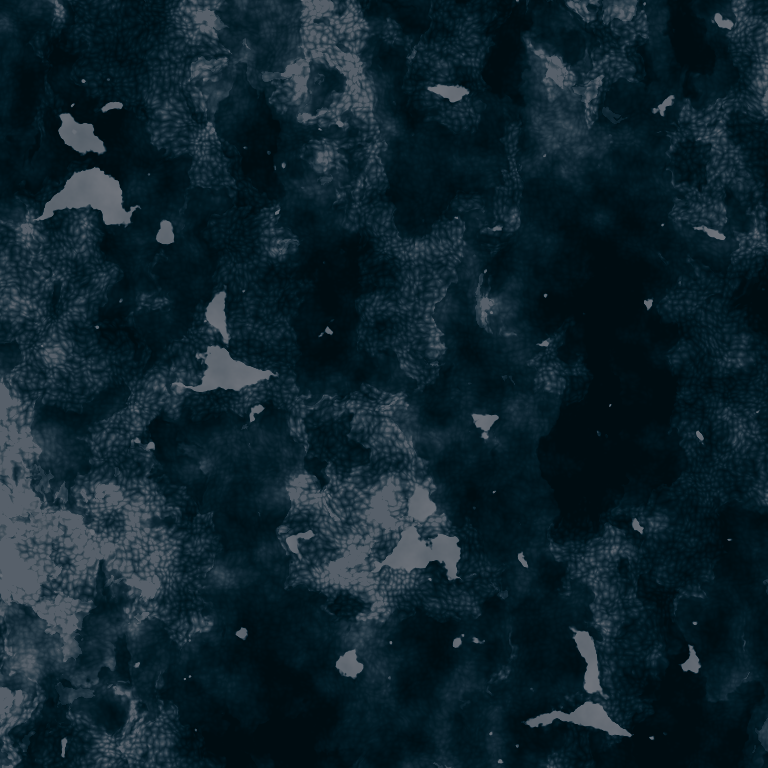
This texture is drawn by a WebGL 2 fragment shader. Its source:

```glsl
#version 300 es
precision highp float;

uniform vec2 u_resolution;
out vec4 fragColor;

#define STREAK_SCALE vec2(6.5, 3.4)
#define TORN_SCALE vec2(12.0, 7.5)
#define HOLLOW_SCALE vec2(9.0, 5.0)
#define DETAIL_SCALE 28.0
#define CRACKLE_SCALE 135.0
#define EDGE_WARP 0.036
#define BARE_PATCHES 4
#define SMALL_FLAKES 30
#define EDGE_SOFTNESS 0.0016

const vec3 PALETTE[6] = vec3[6](
    vec3(0.00, 0.07, 0.10), vec3(0.01, 0.11, 0.15), vec3(0.07, 0.16, 0.21),
    vec3(0.16, 0.24, 0.29), vec3(0.28, 0.33, 0.37), vec3(0.43, 0.45, 0.48));

float hash(vec2 p) {
    vec3 q = fract(p.xyx * 0.1031);
    q += dot(q, q.yzx + 33.33);
    return fract((q.x + q.y) * q.z);
}

vec2 hash2(vec2 p) {
    return vec2(hash(p), hash(p + 71.7));
}

float noise(vec2 p) {
    vec2 i = floor(p), f = fract(p);
    f = f * f * (3.0 - 2.0 * f);
    return mix(mix(hash(i), hash(i + vec2(1, 0)), f.x),
               mix(hash(i + vec2(0, 1)), hash(i + vec2(1, 1)), f.x), f.y) - 0.5;
}

// Signed fractal noise, standard deviation near 0.25
float fbm(vec2 p) {
    float sum = 0.0, gain = 1.0;
    for (int i = 0; i < 5; i++) {
        sum += gain * noise(p);
        p = mat2(0.8, 0.6, -0.6, 0.8) * p * 2.03 + 17.3;
        gain *= 0.52;
    }
    return sum;
}

// x: distance to the nearest cell point, y: random value of that cell
vec2 cells(vec2 p) {
    vec2 base = floor(p), nearest = vec2(9.0, 0.0);
    for (int y = -1; y <= 1; y++)
    for (int x = -1; x <= 1; x++) {
        vec2 id = base + vec2(x, y);
        float d = length(id + 0.15 + 0.7 * hash2(id) - p);
        if (d < nearest.x) nearest = vec2(d, hash(id + 5.3));
    }
    return nearest;
}

// Tall bare spot above a wide ragged mound
float barePatch(vec2 p) {
    vec2 radius = vec2(0.016, 0.031);
    vec2 leaned = p + vec2(0.25 * p.y, 0.0);
    float spot = (length(leaned / radius) - 1.0) * radius.x;
    float mound = max(p.y + 0.044 + 0.65 * abs(p.x), -p.y - 0.092);
    return min(spot, mound);
}

float flakeDistance(vec2 p) {
    float d = 1.0;
    for (int i = 0; i < BARE_PATCHES; i++) {
        float n = float(i);
        vec2 centre = vec2(0.11, 0.79) + n * vec2(0.21, -0.21);
        centre += 0.07 * (hash2(vec2(n, 4.0)) - 0.5);
        d = min(d, barePatch(p - centre));
    }
    for (int i = 0; i < SMALL_FLAKES; i++) {
        float n = float(i);
        vec2 centre = vec2(0.32, 0.17) + n * vec2(0.75488, 0.56984);
        vec2 offset = fract(p - centre + 0.5) - 0.5;
        float size = hash(vec2(n, 9.0));
        d = min(d, length(offset) - mix(0.004, 0.015, size * size));
    }
    return d;
}

vec3 ramp(float tone) {
    float t = clamp(tone, 0.0, 4.999);
    int i = int(t);
    vec3 colour = mix(PALETTE[i], PALETTE[i + 1], t - float(i));
    return colour * (1.0 + 0.6 * clamp(tone, -0.7, 0.0));
}

void main() {
    vec2 p = gl_FragCoord.xy / min(u_resolution.x, u_resolution.y);
    vec2 warp = vec2(fbm(p * 20.0 + 3.1), fbm(p * 20.0 + 47.9));
    vec2 q = p + EDGE_WARP * warp;

    // Weathered wall: broad streaks, torn layers and dark hollows
    float broad = 4.0 * fbm(q * STREAK_SCALE + 11.0) + 0.5 * (p.x + p.y - 1.0);
    float detail = 4.0 * fbm(p * DETAIL_SCALE + 29.0);
    float torn = smoothstep(-0.03, 0.04, fbm(q * TORN_SCALE + 63.0) - 0.05);
    float hollow = smoothstep(0.20, 0.27, fbm(q * HOLLOW_SCALE + 87.0));

    // Fine crackle, strongest on the torn layers
    vec2 cell = cells(p * CRACKLE_SCALE + 2.0 * warp);
    float crackle = (0.42 - cell.x) * mix(0.7, 1.8, torn);

    float level = 0.6 * broad + 0.42 * detail + 0.8 * (torn - 0.42)
                - 1.0 * (hollow - 0.18) + crackle;
    level = clamp(level, -1.7, 2.2);
    float tone = 0.93 + 1.3 * level + 0.25 * level * level;

    // Pale splatter gathers on the lighter streaks
    float splatter = fbm(q * 22.0 + 131.0) + 0.18 * (broad - 1.2);
    tone += 1.4 * smoothstep(0.30, 0.36, splatter);
    tone = min(tone, 4.4);

    // Smooth bare flakes with crisp edges
    float flake = 1.0 - smoothstep(-EDGE_SOFTNESS, EDGE_SOFTNESS, flakeDistance(q));
    tone = mix(tone, 4.75 + 0.12 * detail, flake);

    // Sparse bright specks
    float speck = step(0.991, cell.y) * (1.0 - smoothstep(0.15, 0.4, cell.x));
    tone = mix(tone, 4.8, speck * smoothstep(0.0, 0.3, warp.x));

    fragColor = vec4(ramp(tone), 1.0);
}
```
